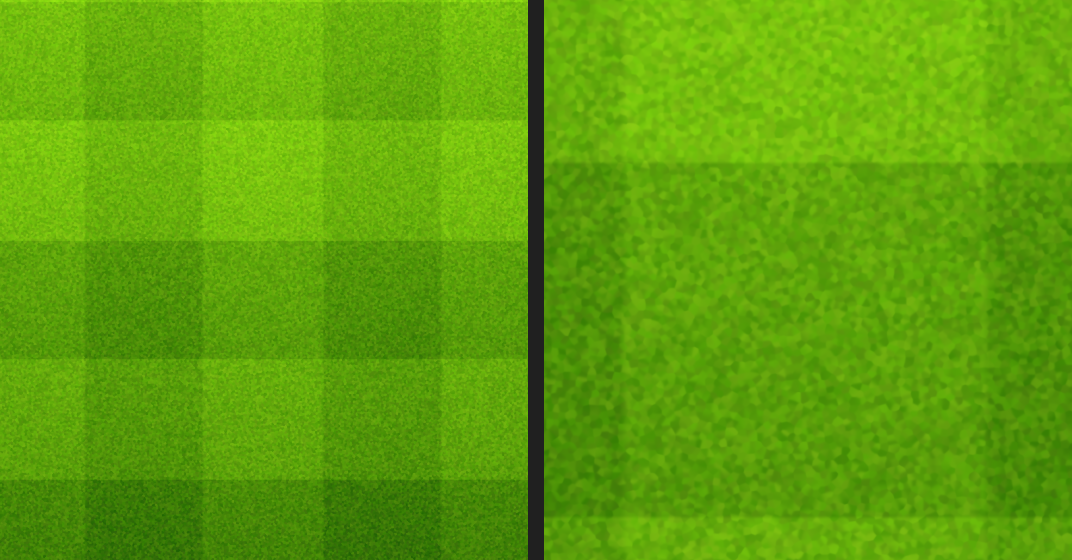
Left, the full canvas; right, a detail of the centre.
Reproduce this texture procedurally as a Shadertoy shader.

```glsl
vec2 hash2(vec2 p) {
    vec3 q = fract(p.xyx * vec3(0.1031, 0.1030, 0.0973));
    q += dot(q, q.yzx + 33.33);
    return fract((q.xx + q.yz) * q.zy);
}

// Smooth cellular noise: x is blade brightness, y is yellow tint, both centred on 0
vec2 grassGrain(vec2 p) {
    vec2 cell = floor(p), f = fract(p), sum = vec2(0.0);
    float total = 0.0;
    for (int j = -1; j <= 1; j++)
    for (int i = -1; i <= 1; i++) {
        vec2 offset = vec2(i, j);
        vec2 toSeed = offset + hash2(cell + offset) - f;
        float weight = exp(-5.0 * dot(toSeed, toSeed));
        sum += weight * (hash2(cell + offset + 71.0) - 0.5);
        total += weight;
    }
    return sum / total;
}

// 1 inside repeating bands of the given period, centre and width
float stripe(float x, float period, float centre, float width, float blur) {
    float d = abs(mod(x - centre + 0.5 * period, period) - 0.5 * period);
    return 1.0 - smoothstep(-blur, blur, d - 0.5 * width);
}

void mainImage(out vec4 fragColor, in vec2 fragCoord) {
    vec2 uv = fragCoord / iResolution.xy;
    vec2 p = fragCoord / iResolution.y;

    // Mown bands: light rows crossed by dark columns
    float lightRow = stripe(uv.y, 0.4265, 0.251, 0.2155, 0.0015);
    float darkColumn = stripe(uv.x, 0.4515, 0.2725, 0.223, 0.003);

    // Light falls off towards the bottom and slightly towards the sides
    float green = 0.513 + 0.25 * uv.y + 0.08 * lightRow - 0.06 * darkColumn;
    green -= 0.06 * (uv.x - 0.5) * (uv.x - 0.5);

    // Fine blades over a fainter, coarser mottling
    vec2 grain = grassGrain(p * 270.0) + 0.15 * grassGrain(p * 120.0 + 19.0);
    green += 0.135 * grain.x;

    float red = 0.24 + 0.86 * (green - 0.49) + 0.07 * grain.y;
    float blue = 0.025 + 0.13 * max(green - 0.52, 0.0) + 0.03 * grain.y;
    fragColor = vec4(clamp(vec3(red, green, blue), 0.0, 1.0), 1.0);
}
```
